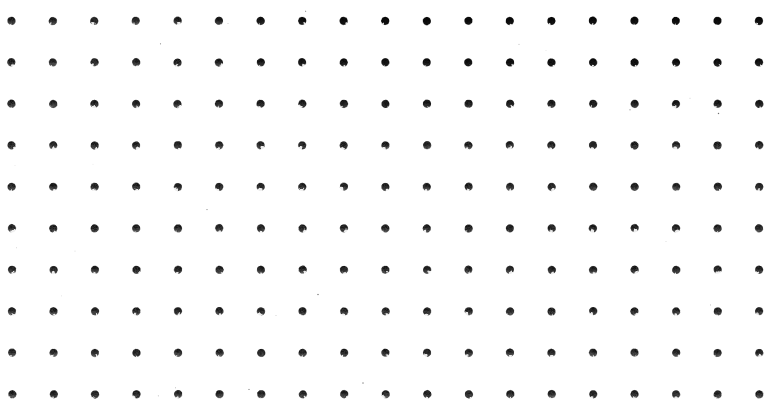
Write a Shadertoy shader that draws this pattern.

```glsl
// Draws a 19 by 10 grid of small worn ink dots on white paper with a few stray specks.

// Lengths are in canvas heights
const vec2 GRID_COUNT = vec2(19.0, 10.0);
const vec2 FIRST_DOT = vec2(0.0273, 0.0430);
const vec2 PITCH = vec2(0.10085, 0.1007);
const float DOT_RADIUS = 0.0098;
const float JITTER = 0.0005;
const float SKEW = 0.0024;
const float EDGE_ROUGHNESS = 0.10;
const float INK_DARK = 0.13;
const float INK_FADED = 0.36;
const float GRAIN = 0.14;
const int SPECK_COUNT = 22;
const vec3 PAPER = vec3(1.0);

float hash(vec2 p) {
    return fract(sin(dot(p, vec2(127.1, 311.7))) * 43758.5453);
}

float noise(vec2 p) {
    vec2 i = floor(p);
    vec2 f = fract(p);
    f = f * f * (3.0 - 2.0 * f);
    return mix(mix(hash(i), hash(i + vec2(1.0, 0.0)), f.x),
               mix(hash(i + vec2(0.0, 1.0)), hash(i + vec2(1.0, 1.0)), f.x), f.y);
}

// Coverage of a shape from its signed distance
float cover(float dist, float pixel) {
    return 1.0 - smoothstep(-0.7 * pixel, 0.7 * pixel, dist);
}

// Returns ink grey level in x and coverage in y
vec2 inkDot(vec2 uv, float pixel) {
    vec2 cell = clamp(floor((uv - FIRST_DOT) / PITCH + 0.5), vec2(0.0), GRID_COUNT - 1.0);
    vec2 place = cell / (GRID_COUNT - 1.0);
    vec2 offset = (vec2(hash(cell + 3.1), hash(cell + 8.4)) - 0.5) * 2.0 * JITTER;
    vec2 q = (uv - FIRST_DOT - cell * PITCH - offset) / DOT_RADIUS;
    float unitPixel = pixel / DOT_RADIUS;
    float ragged = noise(q * 2.6 + cell * 17.0) - 0.5;

    // Heavier ink toward the top, right of centre
    float heavy = smoothstep(0.62, 1.0, place.y) * smoothstep(0.1, 0.5, place.x);
    float body = cover(length(q) - 1.0 + ragged * EDGE_ROUGHNESS, unitPixel);

    // Missing ink along the lower rim
    float wear = hash(cell + 21.7) * (1.0 - 0.8 * heavy);
    wear *= mix(0.6, 1.0, smoothstep(0.0, 0.25, place.y));
    float angle = -1.57 + (hash(cell + 5.9) - 0.5) * 1.5;
    vec2 biteCentre = vec2(cos(angle), sin(angle)) * 0.9;
    float biteRadius = mix(0.05, 0.62, wear);
    float bite = cover(length(q - biteCentre) - biteRadius + ragged * 0.5, unitPixel);

    // Ink fades downward and carries fine grain
    float fade = smoothstep(0.5, -1.0, q.y) * (0.45 + 0.55 * hash(cell + 13.3));
    float grey = mix(INK_DARK, INK_FADED, fade);
    grey += (noise(q * 4.0 + cell * 9.0) - 0.5) * GRAIN;
    grey *= 1.0 - 0.75 * heavy;
    return vec2(max(grey, 0.02), body * (1.0 - 0.9 * bite));
}

// Sparse dust scattered over the sheet
float specks(vec2 uv, float aspect, float pixel) {
    float dust = 0.0;
    for (int i = 0; i < SPECK_COUNT; i++) {
        vec2 seed = vec2(float(i) + 1.0, 47.0);
        vec2 centre = vec2(hash(seed) * aspect, hash(seed + 2.3));
        float size = hash(seed + 6.1);
        float radius = mix(0.0006, 0.0021, size * size * size);
        float strength = mix(0.2, 0.75, size * size);
        dust = max(dust, strength * cover(length(uv - centre) - radius, pixel));
    }
    return dust;
}

void mainImage(out vec4 fragColor, in vec2 fragCoord) {
    float pixel = 1.0 / iResolution.y;
    float aspect = iResolution.x * pixel;
    vec2 uv = fragCoord * pixel;

    // Slight rightward drift toward the lower left
    vec2 sheet = uv;
    sheet.x -= SKEW * (1.0 - uv.y) * (1.0 - uv.x / aspect);

    vec2 ink = inkDot(sheet, pixel);
    vec3 color = PAPER * (1.0 - specks(uv, aspect, pixel));
    color = mix(color, vec3(ink.x), ink.y);
    fragColor = vec4(color, 1.0);
}
```
